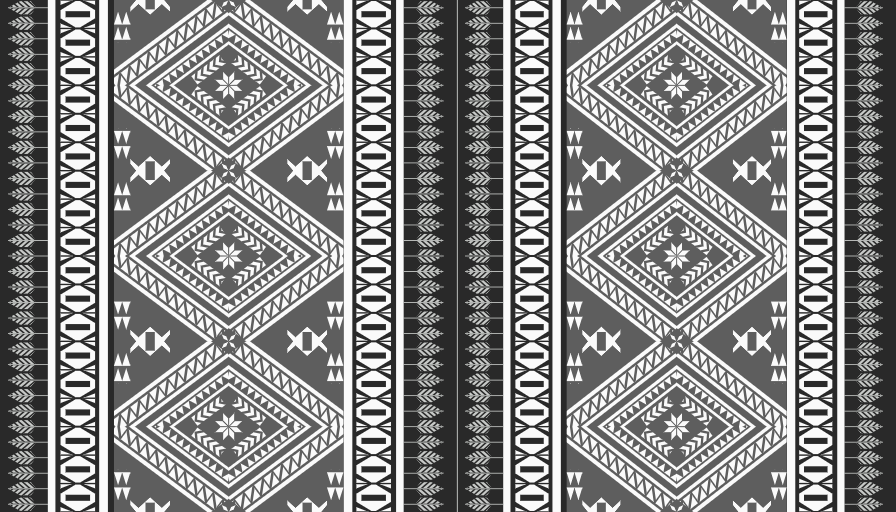
A WebGL 2 fragment shader for this pattern:

```glsl
#version 300 es
precision highp float;
// Woven textile: two columns of stacked diamonds between triangle and leaf borders.

uniform vec2 u_resolution;
out vec4 fragColor;

const vec2 CLOTH = vec2(768.0, 438.0);   // design units across the canvas
const float SEAM = 392.0;                // where the second panel starts
const float PANEL_HALF = 196.0;
const float FIELD_HALF = 98.3;
const float ROW = 146.0;                 // height of one diamond
const vec3 CHARCOAL = vec3(0.16);
const vec3 GREY = vec3(0.37);
const vec3 WHITE = vec3(0.98);
const vec3 LEAF = vec3(0.78, 0.79, 0.78);

float fill(float d, float px) { return clamp(0.5 - d / px, 0.0, 1.0); }

float box(vec2 p, vec2 halfSize) {
  vec2 q = abs(p) - halfSize;
  return max(q.x, q.y);
}

float stripe(float x, float from, float to) {
  return abs(x - 0.5 * (from + to)) - 0.5 * (to - from);
}

float centred(float x, float period) { return mod(x, period) - 0.5 * period; }

// Ring of narrow rhombic petals.
float flower(vec2 p, float radius, float petals) {
  float sector = 6.2831853 / petals;
  float angle = centred(atan(p.y, p.x), sector);
  vec2 q = length(p) * vec2(cos(angle), abs(sin(angle)));
  return (abs(q.x - 0.56 * radius) * 0.4 + q.y) - 0.19 * radius;
}

// Square cut into two triangles by a diagonal gap.
float splitSquare(vec2 p, vec2 halfSize, float gap) {
  return max(box(p, halfSize), gap - abs(p.x + p.y) * 0.707);
}

// Concentric rings, measured by distance across (v) and along (u) a side.
float diamond(vec2 p) {
  vec2 normal = normalize(vec2(73.0, 98.0));
  vec2 a = abs(p);
  float v = dot(a, normal);
  float u = dot(a, vec2(normal.y, -normal.x));
  float d = min(stripe(v, 66.0, 69.5), stripe(v, 48.0, 51.0));
  d = min(d, splitSquare(vec2(centred(u + 43.6, 10.18), v - 58.5), vec2(4.4, 5.4), 1.1));
  d = min(d, min(stripe(v, 39.5, 42.3), stripe(v, 28.0, 30.3)));
  // Sawtooth hanging inside the second ring.
  float tooth = abs(centred(u, 7.0)) - (v - 31.5) * 0.48;
  d = min(d, max(tooth * 0.9, stripe(v, 31.5, 38.0)));
  // Rows of chevrons around the flower.
  float chevron = abs(centred(u + 0.9 * abs(v - 21.0), 6.5)) - 1.9;
  d = min(d, max(chevron * 0.75, box(vec2(u - 6.0, v - 21.0), vec2(15.0, 4.4))));
  return min(d, flower(p, 12.0, 8.0));
}

// Toothed crowns and a bow; x runs inward from the edge, y from the row boundary.
float sideOrnament(vec2 p) {
  float rise = mod(p.y - 10.0, 13.0);
  float crown = abs(centred(p.x, 7.0)) - rise * 0.32;
  crown = max(max(crown, rise - 11.0), max(p.x - 14.0, stripe(p.y, 10.0, 36.0)));
  vec2 b = abs(vec2(p.x - 31.0, p.y));
  float bow = max(b.x - 17.0, b.y - 3.5 - 0.9 * abs(b.x - 10.0));
  bow = max(bow, (b.x - 12.0) * 1.2 - b.y);
  bow = max(bow, -box(b, vec2(4.0, 8.0)));
  return min(crown, bow);
}

// Barred hexagons joined by small side triangles.
float triangleBand(vec2 p) {
  const float STEP = ROW / 6.0;
  vec2 a = vec2(abs(p.x), abs(centred(p.y, STEP)));
  float body = max(a.x - 14.8, (a.x - 14.8 + (a.y - 3.5) * 1.65) * 0.52);
  body = max(body, a.y - 11.3);
  body = max(body, -box(a, vec2(10.5, 2.6)));
  float fromJoin = 0.5 * STEP - a.y;
  float wedge = max((4.0 + fromJoin * 2.6 - a.x) * 0.36, 0.6 - fromJoin);
  return min(body, max(wedge, a.x - 14.8));
}

// Sprig growing along x from its stem to its tip.
float sprig(vec2 p) {
  float s = abs(centred(p.y, ROW / 11.0));
  float stem = max(s - 0.35, stripe(p.x, 0.0, 34.0));
  float leaflet = (abs(centred(p.x - 1.15 * s, 5.0)) - 1.5) * 0.66;
  float outline = max(s - 5.6, (s - (34.0 - p.x) * 0.55) * 0.88);
  outline = max(outline, 10.0 + s * 0.8 - p.x);
  return min(stem, max(max(leaflet, outline), 0.5 - s));
}

void main() {
  vec2 cloth = gl_FragCoord.xy / u_resolution * CLOTH;
  float px = CLOTH.x / u_resolution.x;

  // Panel coordinates; the second panel is slightly narrower.
  float second = step(SEAM, cloth.x);
  float start = second * SEAM;
  float width = mix(SEAM, CLOTH.x - SEAM, second);
  float x = (cloth.x - start) / width * 2.0 * PANEL_HALF - PANEL_HALF;
  vec2 p = vec2(x, centred(cloth.y, ROW));
  float boundary = 0.5 * ROW - abs(p.y);

  // Central field.
  float field = diamond(p);
  vec2 joint = vec2(p.x, boundary);
  field = max(field, 9.0 - dot(abs(joint), vec2(0.6, 0.8)));
  field = min(field, flower(joint, 8.0, 4.0));
  field = min(field, sideOrnament(vec2(FIELD_HALF - abs(p.x), boundary)));
  vec3 fieldColor = mix(GREY, WHITE, fill(field, px));

  // Borders; the left one sits farther out, leaving a dark line.
  float edge = abs(x) - (x < 0.0 ? 5.0 : 0.0);
  float trim = min(stripe(edge, 98.5, 106.0), stripe(edge, 143.5, 150.0));
  trim = min(trim, triangleBand(vec2(edge - 124.3, cloth.y)));
  trim = max(trim, stripe(edge, 98.5, 150.0));
  vec3 color = mix(CHARCOAL, WHITE, fill(trim, px));
  color = mix(color, LEAF, fill(sprig(vec2(edge - 150.0, cloth.y)), px));
  color = mix(color, LEAF, fill(abs(cloth.x - SEAM) - 0.4, px));

  color = mix(color, fieldColor, fill(abs(x) - FIELD_HALF, px));
  fragColor = vec4(color, 1.0);
}
```
